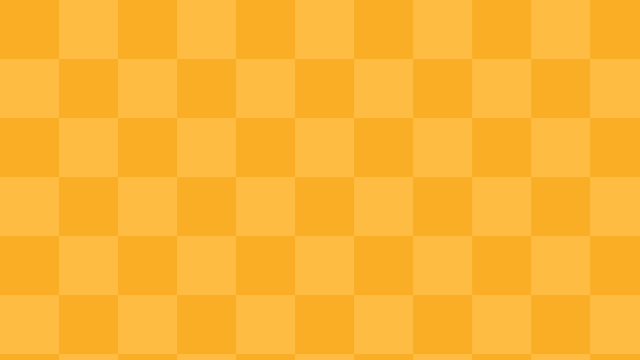
This pattern is drawn by a WebGL 1 fragment shader. Its source:

```glsl
precision highp float;

uniform vec2 u_resolution;

// Square wave per axis: +1 on even cells, -1 on odd ones, with edges one pixel soft
vec2 squareWave(vec2 p, float pixel) {
  vec2 edgeDistance = abs(mod(p - 0.5, 2.0) - 1.0) - 0.5;
  return clamp(2.0 * edgeDistance / pixel, -1.0, 1.0);
}

void main() {
  // Square cells counted from the top left, 6.1 to the canvas height
  float pixel = 6.1 / u_resolution.y;
  vec2 cell = vec2(gl_FragCoord.x, u_resolution.y - gl_FragCoord.y) * pixel;

  // Checkerboard: cells with an even index sum are dark
  vec2 wave = squareWave(cell, pixel);
  float darkness = 0.5 + 0.5 * wave.x * wave.y;

  vec3 lightAmber = vec3(1.0, 0.737, 0.263);
  vec3 darkAmber = vec3(0.976, 0.682, 0.149);
  gl_FragColor = vec4(mix(lightAmber, darkAmber, darkness), 1.0);
}
```
